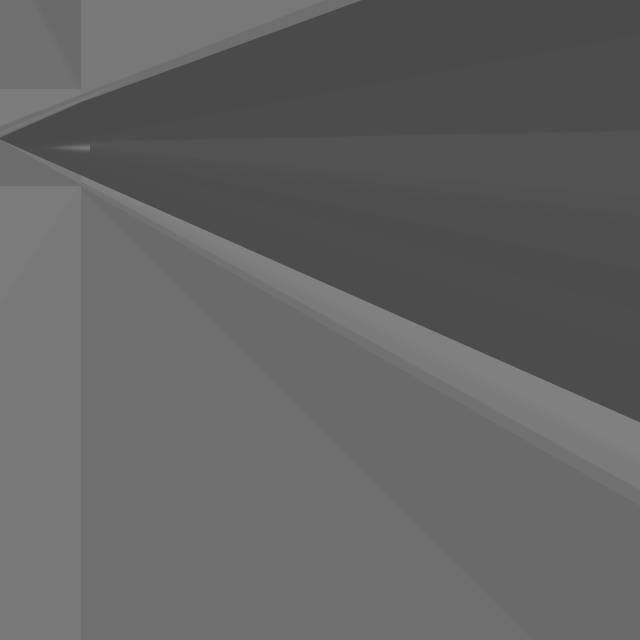
Give the GLSL for this background, as a three.js fragment shader.

```glsl
// Draws grey planes with a dark wedge opening to the right between pale bevels.
varying vec2 vUv;

// Smooth coverage of the side above a line running from left to right.
float above(vec2 p, vec2 a, vec2 b, float soft) {
  vec2 d = normalize(b - a);
  float dist = d.x * (p.y - a.y) - d.y * (p.x - a.x);
  return smoothstep(-soft, soft, dist);
}

float rise(float edge, float v, float soft) {
  return smoothstep(edge - soft, edge + soft, v);
}

// Flat panels in the narrow column on the left.
float leftColumn(vec2 p) {
  float lower = mix(0.472, 0.482, above(p, vec2(0.0, 0.525), vec2(0.123, 0.71), 0.002));
  float middle = mix(0.425, 0.485, rise(0.783, p.y, 0.001));
  float upper = mix(0.412, 0.44, 1.0 - above(p, vec2(0.052, 1.0), vec2(0.124, 0.862), 0.008));
  float shade = mix(lower, middle, rise(0.709, p.y, 0.001));
  return mix(shade, upper, rise(0.861, p.y, 0.001));
}

// Lower slopes and bevels, then the upper plane.
float rightPlanes(vec2 p) {
  float shade = mix(0.437, 0.417, above(p, vec2(0.126, 0.705), vec2(0.833, 0.0), 0.001));
  shade = mix(shade, 0.442, above(p, vec2(0.126, 0.709), vec2(1.0, 0.2096), 0.001));
  shade = mix(shade, 0.478, above(p, vec2(0.126, 0.7174), vec2(1.0, 0.2344), 0.001));
  shade = mix(shade, 0.502, above(p, vec2(0.126, 0.722), vec2(1.0, 0.28), 0.012));
  return mix(shade, 0.472, rise(0.79, p.y, 0.002));
}

// Dark interior with a faint fan of light.
float wedgeShade(vec2 p) {
  float shade = mix(0.298, 0.291, above(p, vec2(0.14, 0.785), vec2(1.0, 0.945), 0.006));
  shade += 0.005 * above(p, vec2(0.14, 0.748), vec2(1.0, 0.46), 0.006)
         * (1.0 - above(p, vec2(0.14, 0.755), vec2(1.0, 0.51), 0.02));
  float fan = above(p, vec2(0.14, 0.762), vec2(1.0, 0.578), 0.008) * 0.35
            + above(p, vec2(0.14, 0.766), vec2(1.0, 0.66), 0.012) * 0.35
            + above(p, vec2(0.14, 0.768), vec2(1.0, 0.694), 0.003) * 0.3;
  fan *= 1.0 - above(p, vec2(0.14, 0.779), vec2(1.0, 0.7956), 0.002);
  shade += 0.027 * fan * rise(0.141, p.x, 0.002);

  // Small tapered glint near the apex.
  float along = smoothstep(0.055, 0.14, p.x) * (1.0 - rise(0.141, p.x, 0.001));
  float across = (p.y - 0.769) / (0.001 + 0.004 * along);
  return shade + 0.17 * along * exp(-across * across);
}

void main() {
  vec2 p = vUv;
  float shade = mix(leftColumn(p), rightPlanes(p), rise(0.1265, p.x, 0.001));

  // Bevel along the top of the wedge, with a thin pale stripe.
  float upperHalf = rise(0.783, p.y, 0.001);
  float bevel = 1.0 - above(p, vec2(0.0, 0.803), vec2(0.508, 1.0), 0.0015);
  shade = mix(shade, 0.432, bevel * upperHalf);
  float stripe = above(p, vec2(0.0, 0.789), vec2(0.2, 0.872), 0.001)
               * (1.0 - above(p, vec2(0.0, 0.794), vec2(0.2, 0.877), 0.001));
  shade += 0.03 * stripe * (1.0 - smoothstep(0.12, 0.24, p.x));

  // Thin pale strip under the left end of the wedge.
  float strip = above(p, vec2(0.0, 0.782), vec2(0.126, 0.712), 0.001);
  shade = mix(shade, 0.465, strip * (1.0 - upperHalf) * (1.0 - rise(0.1265, p.x, 0.001)));

  // The upper edge bends slightly where the column ends.
  float top = max(above(p, vec2(0.0, 0.785), vec2(0.126, 0.84), 0.001),
                  above(p, vec2(0.126, 0.84), vec2(0.566, 1.0), 0.001) * rise(0.126, p.x, 0.001));
  float wedge = above(p, vec2(0.0, 0.782), vec2(1.0, 0.34), 0.001)
              * (1.0 - mix(top, above(p, vec2(0.126, 0.84), vec2(0.566, 1.0), 0.001),
                           rise(0.126, p.x, 0.001)));
  shade = mix(shade, wedgeShade(p), wedge);

  gl_FragColor = vec4(vec3(shade), 1.0);
}
```
